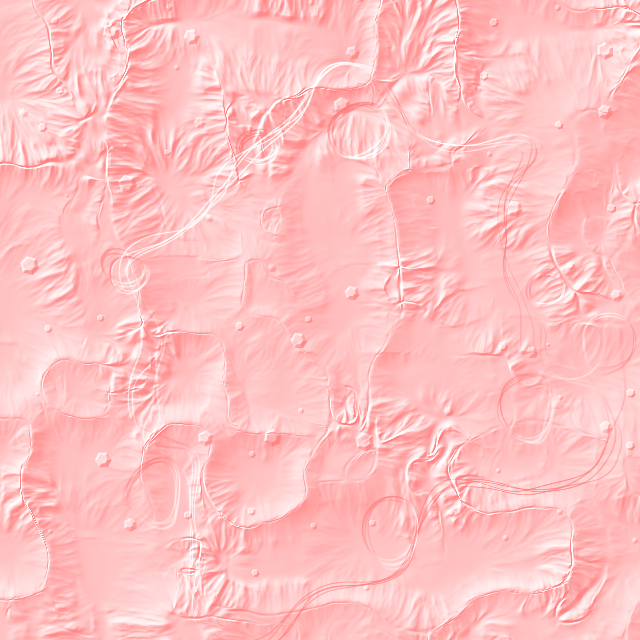
Write a Shadertoy shader that draws this texture.

```glsl
// Pink embossed relief: crumpled hills with fine gullies running down their slopes,
// bundles of meandering thin steps and scattered faceted pebbles.
// One height field is built from noise and lit from the upper left by its slope.

const float TAU = 6.28318;
const vec2 TO_LIGHT = vec2(-0.7071, 0.7071);

vec2 hash2(vec2 p) {
    vec3 q = fract(p.xyx * vec3(0.1031, 0.1030, 0.0973));
    q += dot(q, q.yzx + 33.33);
    return fract((q.xx + q.yz) * q.zy);
}

float noise(vec2 p) {
    vec2 cell = floor(p), f = fract(p);
    vec2 u = f * f * f * (f * (f * 6.0 - 15.0) + 10.0);
    float low = mix(hash2(cell).x, hash2(cell + vec2(1, 0)).x, u.x);
    float high = mix(hash2(cell + vec2(0, 1)).x, hash2(cell + vec2(1, 1)).x, u.x);
    return mix(low, high, u.y);
}

// Two centred noise channels, used to bend positions
vec2 wobble(vec2 p) {
    return vec2(noise(p), noise(p + 41.7)) - 0.5;
}

float ridge(vec2 p) {
    float n = 2.0 * noise(p) - 1.0;
    return 1.0 - sqrt(n * n + 0.003);
}

// Broad domes with crumpled crests
float hills(vec2 p) {
    vec2 q = p + 0.05 * wobble(p * 8.0 + 5.0) + 0.012 * wobble(p * 27.0);
    float crest = ridge(q * 7.5 + 13.0);
    crest *= crest;
    return 0.024 * noise(q * 7.0 + 30.0) + 0.014 * crest
         + 0.005 * crest * ridge(q * 21.0 + 60.0);
}

// Blended wave patches whose stripes lie across the given direction
float stripes(vec2 p, vec2 across, float waves) {
    vec2 cell = floor(p), f = fract(p);
    float sum = 0.0, total = 0.08;
    for (int y = -1; y <= 1; y++)
    for (int x = -1; x <= 1; x++) {
        vec2 o = vec2(x, y);
        vec2 v = f - o - hash2(cell + o);
        float w = max(0.0, 1.0 - dot(v, v));
        w *= w;
        sum += w * cos(TAU * waves * dot(v, across));
        total += w;
    }
    return sum / total;
}

// Sharp creases flowing down the slope of the hills
float gullies(vec2 p, vec2 slope) {
    vec2 across = vec2(-slope.y, slope.x) / (length(slope) + 0.05);
    float strength = mix(0.3, 1.7, smoothstep(0.35, 0.8, noise(p * 9.0 + 80.0)));
    float height = 0.0, amp = 0.0026, cells = 17.0;
    for (int i = 0; i < 3; i++) {
        height += amp * exp(stripes(p * cells, across, 1.8));
        cells *= 2.0;
        amp *= 0.42;
    }
    return height * strength * smoothstep(0.0, 0.2, length(slope));
}

// Bundle of thin steps along a bent circle
float strands(vec2 p, float radius, float bend, float spread, float seed) {
    vec2 bent = p + bend * wobble(p * 6.0 + seed);
    float height = 0.0;
    for (int i = 0; i < 4; i++) {
        vec2 q = bent + spread * wobble(p * 11.0 + seed + 17.0 * float(i));
        height += 1.0 - smoothstep(-0.0017, 0.0017, length(q) - radius);
    }
    return height;
}

// One raised plateau outline and a ring of small sunken loops
float strandField(vec2 p) {
    float fade = 0.4 + 0.8 * noise(p * 5.0 + 3.0);
    float height = strands(p - vec2(0.5, 0.47), 0.39, 0.25, 0.05, 9.0);
    for (int i = 0; i < 7; i++) {
        float k = float(i);
        vec2 jitter = hash2(vec2(k, 7.0));
        float angle = TAU * (k + 0.6 * jitter.x) / 7.0;
        vec2 q = p - 0.5 - (0.28 + 0.1 * jitter.y) * vec2(cos(angle), sin(angle));
        if (length(q) < 0.12)
            height -= strands(q, 0.022 + 0.025 * jitter.x, 0.06, 0.018, 20.0 + k);
    }
    return 0.0021 * fade * height;
}

// Six-sided stones with a tilted flat top, at most one per grid cell
float pebbles(vec2 p, float cells, float maxRadius) {
    vec2 cell = floor(p * cells);
    vec2 kind = hash2(cell + 150.0);
    vec2 q = p - (cell + 0.25 + 0.5 * hash2(cell + 90.0)) / cells;
    float radius = maxRadius * mix(0.45, 1.0, kind.y);
    float angle = atan(q.y, q.x) + TAU * kind.y;
    float sector = mod(angle, TAU / 6.0) - TAU / 12.0;
    float side = mix(0.5, 1.5, kind.y) * (radius - length(q) * cos(sector));
    float top = 0.5 * radius - 0.3 * dot(q, TO_LIGHT);
    return kind.x < 0.45 ? max(0.0, min(side, top)) : 0.0;
}

float relief(vec2 p) {
    const float STEP = 0.006;
    float h = hills(p);
    vec2 slope = vec2(hills(p + vec2(STEP, 0)) - h, hills(p + vec2(0, STEP)) - h) / STEP;
    return h + gullies(p, slope) + strandField(p)
         + pebbles(p, 8.0, 0.014) + pebbles(p + 3.37, 10.0, 0.007);
}

void mainImage(out vec4 fragColor, in vec2 fragCoord) {
    const float REACH = 0.001;
    vec2 p = fragCoord / iResolution.y;
    vec2 offset = REACH * TO_LIGHT;
    float lit = (relief(p - offset) - relief(p + offset)) / (2.0 * REACH);

    // Soft limits keep shadows rose and highlights white
    float tone = 0.757 + 0.28 * lit / sqrt(1.0 + lit * lit);
    fragColor = vec4(1.0, vec2(clamp(tone, 0.0, 1.0)), 1.0);
}
```
